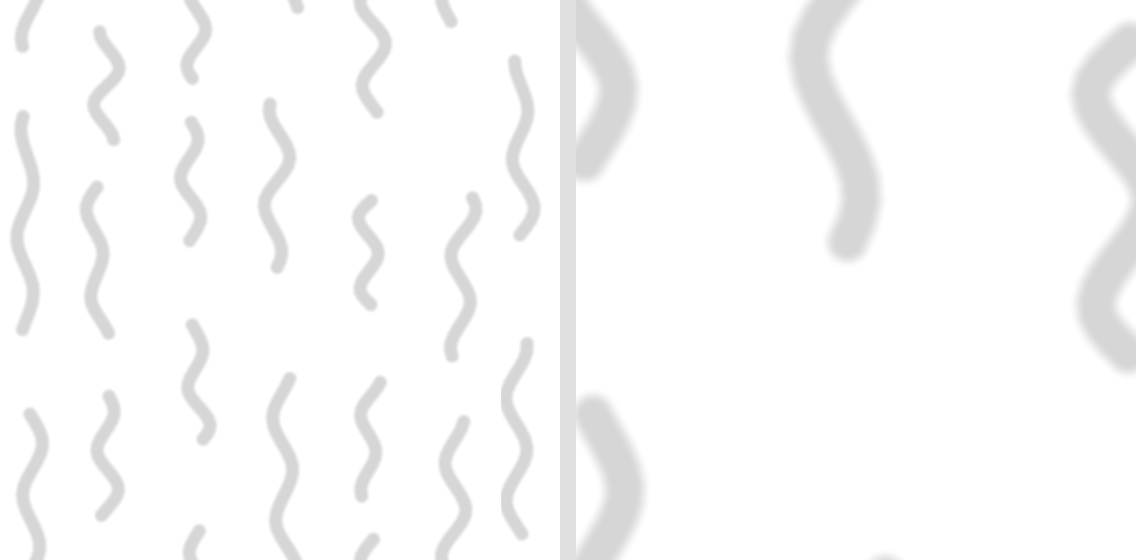
Left: the whole. Right: its middle third, enlarged.
Give the GLSL for this pattern, as a WebGL 1 fragment shader.

```glsl
precision highp float;

uniform vec2 u_resolution;

float hash(vec2 p) {
  vec3 q = fract(p.xyx * vec3(0.1031, 0.1030, 0.0973));
  q += dot(q, q.yzx + 33.33);
  return fract((q.x + q.y) * q.z);
}

float segmentDistance(vec2 p, vec2 a, vec2 b) {
  vec2 ab = b - a;
  return length(p - a - ab * clamp(dot(p - a, ab) / dot(ab, ab), 0.0, 1.0));
}

// Turning points alternate left and right by uneven amounts
float turn(float knot, vec2 seed) {
  float side = mod(knot, 2.0) < 0.5 ? -1.0 : 1.0;
  return side * mix(0.010, 0.025, hash(seed * 7.0 + vec2(knot * 3.0, 11.0)));
}

float sway(float t, vec2 seed) {
  float knot = floor(t);
  return mix(turn(knot, seed), turn(knot + 1.0, seed), smoothstep(0.0, 1.0, t - knot));
}

void main() {
  vec2 uv = gl_FragCoord.xy / u_resolution;

  // Evenly spaced columns, the outer two pulled inside the canvas
  float column = clamp(floor((uv.x - 0.5) / 0.158 + 0.5) + 3.0, 0.0, 6.0);
  float centerX = clamp(0.5 + (column - 3.0) * 0.158, 0.048, 0.931);

  // Each column holds two long or three short strokes, wrapping vertically
  bool crowded = column == 1.0 || column == 2.0 || column == 4.0;
  float count = crowded ? 3.0 : 2.0;
  float row = uv.y * count + fract(column * 0.618 + 0.3);
  vec2 seed = vec2(column + 1.0, mod(floor(row), count) + 5.0);

  // Length and position of the stroke inside its cell
  float fill = mix(0.54, 0.80, hash(seed + 17.3));
  float shift = (hash(seed + 41.7) - 0.5) * (1.0 - fill) * 0.5;
  float strokeLength = fill / count;
  vec2 p = vec2(uv.x - centerX - (hash(seed + 63.1) - 0.5) * 0.022,
                (fract(row) - 0.5 - shift) / count);

  // Distance to the wavy centre line
  float turns = 2.0 + 5.0 * strokeLength;
  float phase = 2.0 * hash(seed + 87.9);
  vec2 previous = vec2(sway(phase, seed), -0.5 * strokeLength);
  float dist = 1.0;
  for (int i = 1; i <= 24; i++) {
    float t = float(i) / 24.0;
    vec2 next = vec2(sway(phase + t * turns, seed), (t - 0.5) * strokeLength);
    dist = min(dist, segmentDistance(p, previous, next));
    previous = next;
  }

  // Soft grey stroke on white
  float ink = 1.0 - smoothstep(0.0065, 0.0165, dist);
  gl_FragColor = vec4(mix(vec3(1.0), vec3(0.84), ink), 1.0);
}
```
